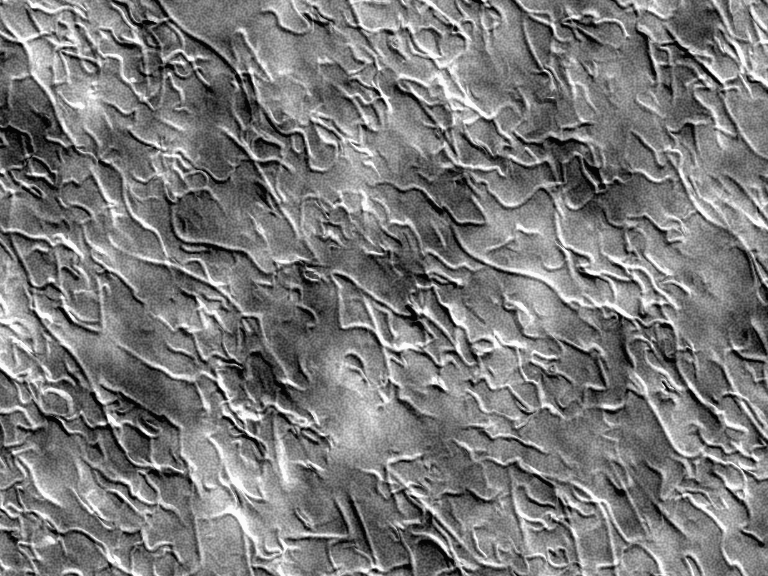
A Shadertoy shader for this texture:

```glsl
// Weathered grey rock in raking light: cloudy mineral tone, long diagonal
// cracks and crowded curled chips in two sizes. Chips and cracks are contours
// of warped gradient noise, embossed at a constant width, under fine grain.

#define STRIKE_ANGLE -1.0
#define LIGHT_ANGLE 1.1
#define EDGE_WIDTH 0.0050
#define CRACK_FREQ 5.6
#define CHIP_FREQ 13.0
#define FLAKE_FREQ 20.0
#define CRACK_DEPTH 0.36
#define CHIP_DEPTH 0.36
#define CLOUD_CONTRAST 0.40
#define GRAIN_FREQ 230.0
#define GRAIN_CONTRAST 0.20
#define MEAN_TONE 0.46

// Random unit vector for a lattice point
vec2 latticeGradient(vec2 cell) {
    uvec2 k = uvec2(ivec2(cell)) * uvec2(1597334677u, 3812015801u);
    uint h = (k.x ^ k.y) * 1597334677u;
    h = (h ^ (h >> 15)) * 2246822519u;
    h ^= h >> 13;
    float angle = float(h & 65535u) * 6.2831853 / 65536.0;
    return vec2(cos(angle), sin(angle));
}

float gradientNoise(vec2 p) {
    vec2 i = floor(p), f = p - i;
    vec2 u = f * f * f * (f * (f * 6.0 - 15.0) + 10.0);
    vec2 right = vec2(1.0, 0.0), up = vec2(0.0, 1.0);
    float a = dot(latticeGradient(i), f);
    float b = dot(latticeGradient(i + right), f - right);
    float c = dot(latticeGradient(i + up), f - up);
    float d = dot(latticeGradient(i + 1.0), f - 1.0);
    return mix(mix(a, b, u.x), mix(c, d, u.x), u.y);
}

float cloudNoise(vec2 p) {
    float sum = 0.0, amplitude = 1.0;
    for (int i = 0; i < 5; i++) {
        sum += amplitude * gradientNoise(p);
        p = mat2(1.6, 1.2, -1.2, 1.6) * p + 17.3;
        amplitude *= 0.68;
    }
    return sum;
}

// Coordinates along and across the strike, drawn out along it
vec2 strikeSpace(vec2 p, float squash) {
    vec2 along = vec2(cos(STRIKE_ANGLE), sin(STRIKE_ANGLE));
    return vec2(dot(p, along) * squash, dot(p, vec2(-along.y, along.x)));
}

float rockHeight(vec2 p, float freq, float squash) {
    vec2 q = strikeSpace(p, squash) * freq + freq * 7.0;
    q += 0.35 * vec2(gradientNoise(q * 1.6 + 31.0), gradientNoise(q * 1.6 + 73.0));
    return gradientNoise(q) + 0.28 * gradientNoise(q * 2.6 + 11.0);
}

// Embossed lips along the height contours, with a soft shade beside them
float contourRelief(vec2 p, float freq, float squash, float levels) {
    const float probe = 0.0015;
    float h = rockHeight(p, freq, squash);
    vec2 slope = vec2(rockHeight(p + vec2(probe, 0.0), freq, squash) - h,
                      rockHeight(p + vec2(0.0, probe), freq, squash) - h);
    slope *= levels / probe;
    float steepness = length(slope) + 0.001;
    float step01 = h * levels - floor(h * levels + 0.5);
    float x = step01 / steepness / EDGE_WIDTH;
    float facing = dot(slope / steepness, vec2(cos(LIGHT_ANGLE), sin(LIGHT_ANGLE)));
    float lip = exp(-x * x);
    float shade = x / (1.0 + abs(x)) * exp(-abs(x) * 0.3);
    float relief = facing * ((2.3 * x - 0.35) * lip + 0.45 * shade) + 0.16 * lip;
    float betweenLevels = 1.0 - smoothstep(0.3, 0.5, abs(step01));
    return relief * betweenLevels * smoothstep(2.0, 8.0, steepness);
}

// Soft ragged patches where a layer of relief shows
float patchMask(vec2 p, float seed, float low, float high) {
    float patches = gradientNoise(p * 6.0 + seed) + 0.7 * gradientNoise(p * 15.0 + seed);
    return smoothstep(low, high, patches);
}

void mainImage(out vec4 fragColor, in vec2 fragCoord) {
    vec2 p = fragCoord / iResolution.y;

    // Cloudy mineral tone
    float tone = MEAN_TONE;
    tone += CLOUD_CONTRAST * cloudNoise(strikeSpace(p, 0.75) * 6.0 + 40.0);

    // Long cracks, broken into lengths
    tone += CRACK_DEPTH * patchMask(p, 91.0, -0.40, 0.15)
          * contourRelief(p, CRACK_FREQ, 0.45, 2.4);

    // Curled chips and smaller flakes, gathered in rough areas
    tone += CHIP_DEPTH * patchMask(p, 23.0, -0.40, 0.15)
          * contourRelief(p, CHIP_FREQ, 0.7, 1.5);
    tone += CHIP_DEPTH * patchMask(p, 57.0, -0.25, 0.25)
          * contourRelief(p, FLAKE_FREQ, 0.8, 1.2);

    // Fine grain
    tone += GRAIN_CONTRAST * gradientNoise(p * GRAIN_FREQ);

    fragColor = vec4(vec3(clamp(tone, 0.02, 0.98)), 1.0);
}
```
